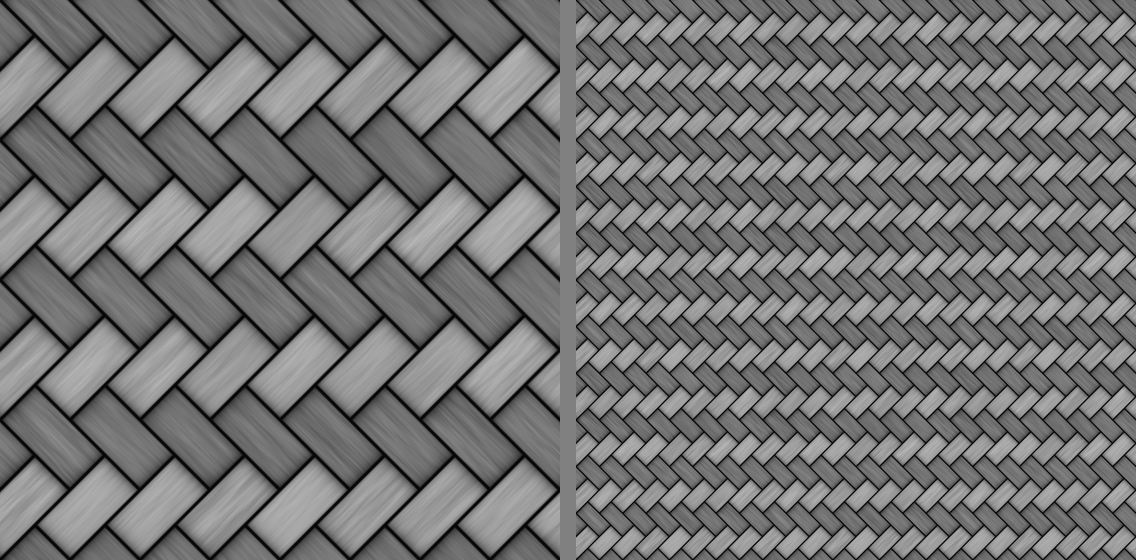
Left: one tile. Right: repeated 3 by 3.
Write a Shadertoy shader that draws this pattern.

```glsl
// Herringbone weave of 2:1 brushed grey slats, turned by 45 degrees.
// A diagonal cell grid decides which slat covers each point; stretched
// noise, seeded by the wrapped slat centre, draws the grain along it.

const float REPEATS     = 8.0;    // slats across; half as many row pairs down
const vec2  OFFSET      = vec2(0.5);
const float LIGHT_TONE  = 0.635;  // slats rising to the right
const float DARK_TONE   = 0.455;  // slats falling to the right
const float TONE_SPREAD = 0.05;   // variation between slats
const float GRAIN       = 0.46;   // strength of the streaks
const float GAP_HALF    = 0.025;  // half the gap, in slat widths
const float GAP_SOFT    = 0.028;
const float GAP_TONE    = 0.025;
const float END_SHADE   = 0.55;   // shadow where a slat dips under
const float END_REACH   = 0.11;
const float SIDE_SHADE  = 0.32;
const float SIDE_REACH  = 0.045;

float hash(vec2 p) {
    return fract(sin(dot(p, vec2(127.1, 311.7))) * 43758.5453);
}

float valueNoise(vec2 p) {
    vec2 i = floor(p), f = fract(p);
    f = f * f * (3.0 - 2.0 * f);
    return mix(mix(hash(i), hash(i + vec2(1, 0)), f.x),
               mix(hash(i + vec2(0, 1)), hash(i + vec2(1, 1)), f.x), f.y);
}

// Streaks along x, from broad bands to hairlines, centred on zero
float brushedGrain(vec2 p, float seed) {
    vec2 shift = vec2(seed * 61.0, seed * 97.0);
    float sum = 0.0;
    float weight = 0.30;
    vec2 freq = vec2(0.7, 5.0);
    for (int i = 0; i < 4; i++) {
        sum += weight * (valueNoise(p * freq + shift) - 0.5);
        freq *= vec2(1.6, 2.1);
        shift += 17.3;
        weight *= 0.9;
    }
    return sum;
}

void mainImage(out vec4 fragColor, in vec2 fragCoord) {
    vec2 p = fragCoord / iResolution.xy * REPEATS - OFFSET;
    float pixel = 1.414 * REPEATS / min(iResolution.x, iResolution.y);

    // Diagonal grid, one cell per slat width
    vec2 grid = vec2(p.x + p.y, p.x - p.y);
    vec2 cell = floor(grid);
    float phase = mod(cell.x - cell.y, 4.0);
    bool rising = phase < 1.5;

    // Slat centre, and local position with x along the slat
    vec2 centre = rising ? cell + vec2(1.0 - phase, 0.5)
                         : cell + vec2(0.5, phase - 2.0);
    vec2 local = grid - centre;
    if (!rising) local = local.yx;

    // Wrapped identity keeps opposite edges continuous
    vec2 id = mod(0.5 * vec2(centre.x + centre.y, centre.x - centre.y), REPEATS);
    float seed = hash(id + 3.7);

    // Tone and grain
    float tone = rising ? LIGHT_TONE : DARK_TONE;
    tone += TONE_SPREAD * (hash(id + 11.3) - 0.5);
    float contrast = GRAIN * mix(0.7, 1.3, hash(id + 23.9));
    tone *= 1.0 + contrast * (rising ? 0.75 : 1.1) * brushedGrain(local, seed);

    // Contact shadows at the ends and along the sides
    vec2 inset = vec2(1.0, 0.5) - abs(local);
    tone *= 1.0 - END_SHADE * exp(-max(inset.x - GAP_HALF, 0.0) / END_REACH);
    tone *= 1.0 - SIDE_SHADE * exp(-max(inset.y - GAP_HALF, 0.0) / SIDE_REACH);

    // Dark gap between slats
    float edge = min(inset.x, inset.y);
    float soft = max(GAP_SOFT, pixel);
    float face = smoothstep(GAP_HALF - 0.5 * soft, GAP_HALF + soft, edge);
    fragColor = vec4(vec3(mix(GAP_TONE, tone, face)), 1.0);
}
```
